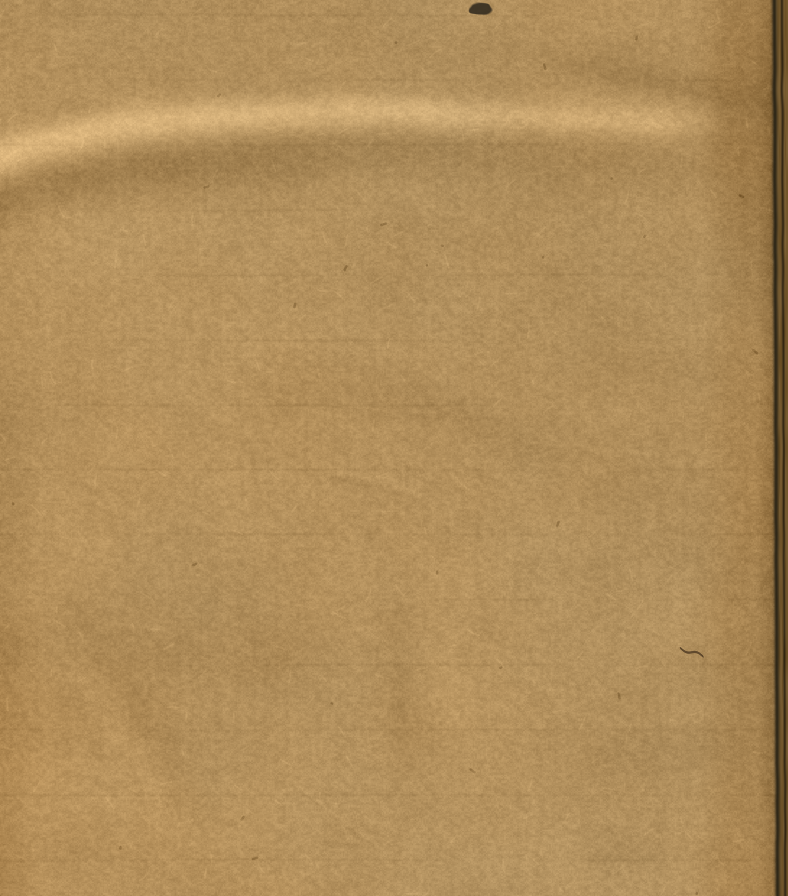
Write a Shadertoy shader that draws this texture.

```glsl
float hash(vec2 p) {
    vec3 q = fract(vec3(p.xyx) * 0.1031);
    q += dot(q, q.yzx + 33.33);
    return fract((q.x + q.y) * q.z);
}

float noise(vec2 p) {
    vec2 i = floor(p), f = fract(p);
    f = f * f * (3.0 - 2.0 * f);
    return mix(mix(hash(i), hash(i + vec2(1, 0)), f.x),
               mix(hash(i + vec2(0, 1)), hash(i + vec2(1, 1)), f.x), f.y);
}

float fbm(vec2 p) {
    float sum = 0.0, amp = 0.5;
    for (int i = 0; i < 4; i++) {
        sum += amp * (noise(p) - 0.5);
        p = mat2(0.8, 0.6, -0.6, 0.8) * p * 2.03 + 17.3;
        amp *= 0.5;
    }
    return sum;
}

// Soft bell around zero
float bell(float d, float w) { return exp(-d * d / (w * w)); }

// Soft elliptical patch, tilted by an angle
float patch2(vec2 p, vec2 size, float a) {
    p = mat2(cos(a), -sin(a), sin(a), cos(a)) * p / size;
    return exp(-dot(p, p));
}

// Scattered short strokes; each cell holds at most one
float strokes(vec2 p, float cells, float density, float len, float width) {
    float ink = 0.0;
    vec2 g = p * cells, id = floor(g);
    for (int k = 0; k < 9; k++) {
        vec2 c = id + vec2(k % 3, k / 3) - 1.0;
        float a = 6.2832 * hash(c + 71.0);
        vec2 d = g - c - vec2(hash(c + 5.0), hash(c + 19.0));
        d = vec2(dot(d, vec2(cos(a), sin(a))), dot(d, vec2(-sin(a), cos(a))));
        d.y += d.x * d.x * (hash(c + 3.0) - 0.5);
        d.x = max(abs(d.x) - len * hash(c + 43.0), 0.0);
        float s = 1.0 - smoothstep(width * 0.4, width * 1.4, length(d));
        ink = max(ink, s * step(hash(c + 31.0), density));
    }
    return ink;
}

// Wrinkle: lit on one side, shaded on the other
float wrinkle(float d, float w) { return (d / w) * bell(d, w) * 1.6; }

float ridgeLight(vec2 p) {
    float y = 0.88 - 0.052 * exp(-p.x * 7.0) - 0.016 * smoothstep(0.3, 0.8, p.x);
    float d = p.y - y + 0.008 * (noise(p * vec2(14, 8)) - 0.5);
    float fade = 1.0 - smoothstep(0.72, 0.82, p.x);
    float power = mix(0.155, 0.115, smoothstep(0.3, 0.7, p.x)) * fade;
    float light = power * bell(d, d > 0.0 ? 0.019 : mix(0.024, 0.014, p.x));
    light -= 0.065 * bell(d + 0.052, 0.03) * (1.0 - smoothstep(0.15, 0.5, p.x));
    light -= 0.03 * bell(d + 0.045, 0.032) * fade;
    light -= 0.07 * patch2(p - vec2(0.74, 0.907), vec2(0.12, 0.018), -0.2);
    return light;
}

float foldLight(vec2 p) {
    float light = 0.075 * fbm(p * vec2(4.0, 7.0) + 3.0);
    light += 0.045 * fbm(p * vec2(13.0, 19.0));
    light -= 0.035 * patch2(p - vec2(0.48, 0.54), vec2(0.13, 0.03), -0.25);
    light -= 0.03 * patch2(p - vec2(0.16, 0.19), vec2(0.025, 0.13), 0.55);
    light += 0.025 * patch2(p - vec2(0.12, 0.21), vec2(0.018, 0.13), 0.55);
    light -= 0.03 * patch2(p - vec2(0.45, 0.22), vec2(0.03, 0.11), 0.1);
    light += 0.02 * patch2(p - vec2(0.49, 0.27), vec2(0.025, 0.09), 0.1);
    // Creases in the middle and near the foot
    float along = smoothstep(0.34, 0.38, p.x) * (1.0 - smoothstep(0.45, 0.5, p.x));
    float d = p.y - 0.47 + 2.3 * (p.x - 0.36) * (p.x - 0.36);
    light += 0.035 * wrinkle(d, 0.006) * along;
    along = smoothstep(0.48, 0.5, p.x) * (1.0 - smoothstep(0.52, 0.58, p.x));
    light += 0.018 * wrinkle(p.y - 0.5 + 1.3 * (p.x - 0.48), 0.006) * along;
    along = smoothstep(0.3, 0.34, p.x) * (1.0 - smoothstep(0.4, 0.46, p.x));
    light += 0.03 * wrinkle(p.y - 0.13 + 0.75 * (p.x - 0.32), 0.003) * along;
    return light;
}

void mainImage(out vec4 fragColor, in vec2 fragCoord) {
    vec2 p = fragCoord / iResolution.y;
    float light = ridgeLight(p) + foldLight(p);

    // Laid lines and faint upright weave
    float row = abs(fract((p.y - 0.0025 * noise(p * 5.0)) / 0.0726 - 0.03) - 0.5) * 0.0726;
    light -= 0.03 * bell(row, 0.0016) * smoothstep(0.3, 0.75, noise(p * vec2(9, 14)));
    light += 0.014 * (noise(vec2(p.x * 220.0, p.y * 5.0)) - 0.5);

    // Paper grain and fibres
    light += 0.055 * (noise(p * vec2(240, 330)) - 0.5);
    light += 0.045 * (hash(floor(p * 620.0)) - 0.5);
    light += 0.03 * (noise(mat2(0.8, 0.6, -0.6, 0.8) * p * vec2(110, 180)) - 0.5);
    light += 0.035 * strokes(p, 38.0, 0.3, 0.3, 0.04);
    light -= 0.12 * strokes(p + 4.0, 24.0, 0.06, 0.07, 0.035);

    // Slope into the gutter
    float gutter = smoothstep(0.77, 0.83, p.x + 0.03 * (noise(p * vec2(2, 7)) - 0.5));
    light -= gutter * (0.035 + 0.05 * smoothstep(0.5, 0.9, p.y));
    light -= 0.07 * smoothstep(0.84, 0.865, p.x);
    light -= 0.04 * (1.0 - smoothstep(0.0, 0.05, p.x)) * (1.0 - smoothstep(0.4, 0.7, p.y));

    vec3 paper = vec3(0.697, 0.563, 0.364) + light * vec3(1.0, 0.93, 0.8);
    float warmth = exp(-p.x * 6.0) * (1.0 - p.y) + 0.4 * gutter + 0.8 * fbm(p * 6.0 + 9.0);
    paper += warmth * vec3(0.018, -0.006, -0.025);

    // Blot at the head and a stray hair
    vec2 b = p - vec2(0.537, 0.99);
    float blot = length(b * vec2(1.0, 1.6) + 0.006 * (noise(p * 160.0) - 0.5));
    paper = mix(paper, vec3(0.2, 0.17, 0.12), 0.9 - 0.9 * smoothstep(0.01, 0.014, blot));
    vec2 h = p - vec2(0.772, 0.272);
    float hair = length(vec2(max(abs(h.x) - 0.012, 0.0), h.y + 0.35 * h.x - 0.002 * sin(h.x * 260.0)));
    paper = mix(paper, vec3(0.3, 0.22, 0.13), 0.8 - 0.8 * smoothstep(0.0006, 0.002, hair));

    // Dark spine line and the neighbouring leaf
    float x = p.x - 0.8645 - 0.004 * (1.0 - p.y) + 0.0008 * noise(vec2(2.0, p.y * 40.0));
    vec3 leaf = vec3(0.46, 0.35, 0.18) + 0.08 * (noise(p * vec2(600, 30)) - 0.5);
    leaf *= 1.0 - 0.55 * bell(x - 0.0085, 0.0015);
    paper = mix(paper, leaf, smoothstep(0.0, 0.002, x));
    paper = mix(paper, vec3(0.15, 0.13, 0.08), 0.92 * bell(x, 0.0028));
    fragColor = vec4(clamp(paper, 0.0, 1.0), 1.0);
}
```
